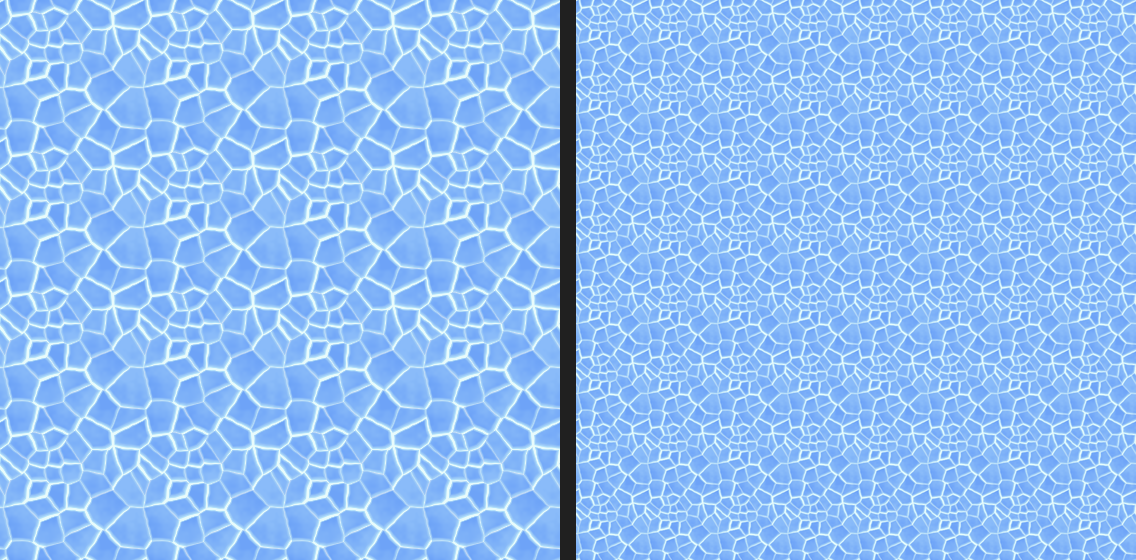
Left: one tile. Right: repeated 2 by 2.
Give the GLSL for this texture, as a Shadertoy shader.

```glsl
// Sunlit pool water: bright caustic veins between blue polygonal cells, in a wrapping 4 by 4 tile.

const float REPEATS = 4.0;   // tiles across and down
const int GRID = 6;          // cell sites per tile side
const float TAU = 6.2831853;

const vec3 DEEP = vec3(0.43, 0.64, 0.97);
const vec3 BLUE = vec3(0.54, 0.735, 0.975);
const vec3 PALE = vec3(0.60, 0.78, 0.97);
const vec3 CYAN = vec3(0.68, 0.87, 0.98);
const vec3 LILAC = vec3(0.78, 0.83, 0.96);
const vec3 FOAM = vec3(0.91, 0.985, 0.985);

float hash(vec2 p) {
    return fract(sin(dot(p, vec2(127.1, 311.7))) * 43758.5453);
}

vec2 hash2(vec2 p) {
    return vec2(hash(p), hash(p + 19.19));
}

// Value noise on the unit tile, wrapping after a whole number of cells
float wrapNoise(vec2 uv, float period) {
    vec2 p = uv * period;
    vec2 i = floor(p);
    vec2 f = fract(p);
    f = f * f * (3.0 - 2.0 * f);
    vec2 a = mod(i, period);
    vec2 b = mod(i + 1.0, period);
    return mix(mix(hash(a), hash(vec2(b.x, a.y)), f.x),
               mix(hash(vec2(a.x, b.y)), hash(b), f.x), f.y);
}

float wrapFbm(vec2 uv, float period) {
    return 0.5 * wrapNoise(uv, period) + 0.3 * wrapNoise(uv, period * 2.0)
         + 0.2 * wrapNoise(uv, period * 4.0);
}

// Shortest offset between two points on the wrapping tile
vec2 wrapOffset(vec2 a, vec2 b) {
    return fract(b - a + 0.5) - 0.5;
}

// Jittered grid site, drawn towards a cluster of small cells
vec2 cellSite(int index, vec2 cluster, float pull) {
    vec2 id = vec2(index % GRID, index / GRID);
    vec2 site = (id + 0.04 + 0.92 * hash2(id + 3.7)) / float(GRID);
    return site - pull * sin(TAU * (site - cluster));
}

// Index of the site closest to the point
int nearestSite(vec2 uv, vec2 cluster, float pull) {
    int best = 0;
    float bestDist = 9.0;
    for (int i = 0; i < GRID * GRID; i++) {
        vec2 d = wrapOffset(uv, cellSite(i, cluster, pull));
        float dist = dot(d, d);
        if (dist < bestDist) { bestDist = dist; best = i; }
    }
    return best;
}

// Vein light: x is the soft glow, y is the thin crease
vec2 veinLight(vec2 uv, int own, vec2 cluster, float pull) {
    vec2 home = cellSite(own, cluster, pull);
    vec2 toHome = wrapOffset(uv, home);
    vec2 light = vec2(0.0);
    for (int i = 0; i < GRID * GRID; i++) {
        if (i == own) continue;
        vec2 other = cellSite(i, cluster, pull);
        vec2 toOther = wrapOffset(uv, other);
        vec2 normal = normalize(toOther - toHome);
        float edge = max(dot(0.5 * (toHome + toOther), normal), 0.0);
        // Each edge has its own strength and shines wider on its upper left side
        float strength = mix(0.45, 1.3, hash(home + other));
        float width = 0.0125 + 0.006 * dot(normal, vec2(0.5, -0.85));
        light.x = max(light.x, strength * exp(-edge / width));
        light.y = max(light.y, exp(-edge * edge / 0.000016));
    }
    return light;
}

// Soft blue body, tinted per cell and shaded as a tilted facet
vec3 waterBody(vec2 uv, int own, vec2 toHome) {
    float angle = TAU * hash(vec2(float(own), 5.3));
    float tilt = 3.2 * dot(toHome, vec2(cos(angle), sin(angle)));
    float tint = 0.45 * (hash(vec2(float(own), 8.1)) - 0.5);
    float mottle = 1.3 * (wrapFbm(uv, 9.0) - 0.5);
    return mix(DEEP, BLUE, clamp(0.55 + tilt + tint + mottle, 0.0, 1.0));
}

void mainImage(out vec4 fragColor, in vec2 fragCoord) {
    vec2 uv = fract(fragCoord / iResolution.xy * REPEATS);
    vec2 cluster = vec2(0.36, 0.66);
    float pull = 0.085;

    // Slight ripple so the veins are not ruler straight
    vec2 ripple = vec2(wrapFbm(uv, 8.0), wrapFbm(uv + 0.37, 8.0)) - 0.5;
    vec2 p = uv + 0.028 * ripple;

    int own = nearestSite(p, cluster, pull);
    vec3 color = waterBody(uv, own, wrapOffset(p, cellSite(own, cluster, pull)));

    // Veins flare and fade along their length
    vec2 light = veinLight(p, own, cluster, pull);
    float glow = light.x * mix(0.75, 1.3, wrapNoise(uv, 7.0));
    color = mix(color, PALE, smoothstep(0.10, 0.30, glow));
    color = mix(color, CYAN, smoothstep(0.28, 0.52, glow));
    float lilac = smoothstep(0.35, 0.7, wrapNoise(uv + 0.21, 11.0));
    color = mix(color, LILAC, 0.8 * light.y * mix(0.45, 1.0, lilac));
    color = mix(color, FOAM, smoothstep(0.48, 0.85, glow));

    fragColor = vec4(color, 1.0);
}
```
